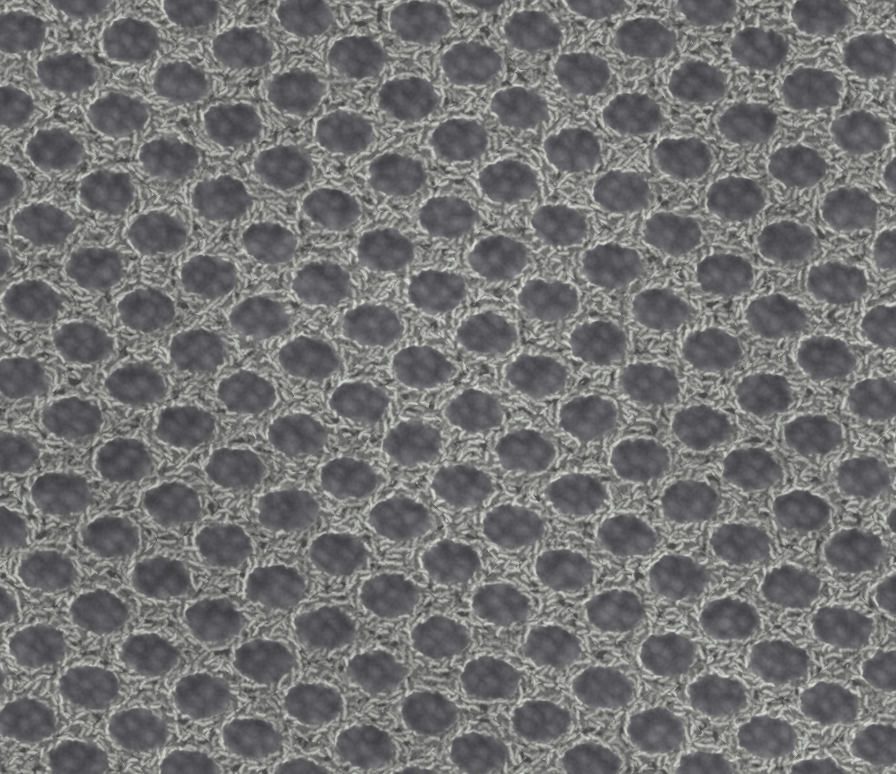
A Shadertoy shader for this texture:

```glsl
// Grey spacer-mesh fabric: a slanted lattice of oval holes in a knitted face,
// with a darker, blurred backing of soft lumps seen through them. The face is
// built from short bowed yarn strokes that turn around the nearest hole.

const vec2 STEP_ACROSS = vec2(0.1464, -0.0108);  // lattice vectors, canvas heights
const vec2 STEP_DOWN   = vec2(0.0657, -0.0543);
const vec2 ANCHOR      = vec2(0.628, 0.568);     // centre of one hole
const vec2 HOLE_RADII  = vec2(0.0375, 0.0272);
const float HOLE_TILT  = -0.08;

const vec3 YARN_DARK  = vec3(0.29, 0.29, 0.285);
const vec3 YARN_LIGHT = vec3(0.80, 0.81, 0.785);
const vec3 BACK_DARK  = vec3(0.265, 0.26, 0.275);
const vec3 BACK_LIGHT = vec3(0.50, 0.495, 0.51);

vec2 hash2(vec2 p) {
    vec3 q = fract(p.xyx * vec3(0.1031, 0.1030, 0.0973));
    q += dot(q, q.yzx + 33.33);
    return fract((q.xx + q.yz) * q.zy);
}

float cornerSlope(vec2 cell, vec2 offset) {
    float angle = 6.2832 * hash2(cell).x;
    return dot(vec2(cos(angle), sin(angle)), offset);
}

float gradientNoise(vec2 p) {
    vec2 i = floor(p), f = p - i;
    vec2 u = f * f * f * (f * (f * 6.0 - 15.0) + 10.0);
    vec2 e = vec2(1.0, 0.0);
    return mix(mix(cornerSlope(i, f), cornerSlope(i + e, f - e), u.x),
               mix(cornerSlope(i + e.yx, f - e.yx), cornerSlope(i + 1.0, f - 1.0), u.x), u.y);
}

vec2 rotate(vec2 p, float angle) {
    float c = cos(angle), s = sin(angle);
    return vec2(c * p.x - s * p.y, s * p.x + c * p.y);
}

float ellipseDistance(vec2 p, vec2 radii) {
    float k = length(p / radii);
    return k * (k - 1.0) / max(length(p / (radii * radii)), 0.001);
}

// xy: position relative to the nearest hole, z: signed distance to its edge
vec3 nearestHole(vec2 p) {
    vec2 base = round(inverse(mat2(STEP_ACROSS, STEP_DOWN)) * (p - ANCHOR));
    vec3 nearest = vec3(0.0, 0.0, 1.0);
    for (int j = -1; j <= 1; j++)
    for (int i = -1; i <= 1; i++) {
        vec2 id = base + vec2(i, j);
        vec2 rnd = hash2(id + 71.0) - 0.5;
        vec2 centre = ANCHOR + id.x * STEP_ACROSS + id.y * STEP_DOWN + 0.003 * rnd;
        vec2 rel = rotate(p - centre, -HOLE_TILT - 0.15 * rnd.x);
        float d = ellipseDistance(rel, HOLE_RADII * (1.0 + 0.08 * rnd.yx));
        if (d < nearest.z) nearest = vec3(rel, d);
    }
    return nearest;
}

// Height of overlapping short bowed strokes, lying roughly along flowAngle
float yarnStrokes(vec2 p, float spacing, float flowAngle, float spread) {
    vec2 g = p / spacing, base = floor(g);
    float height = 0.0;
    for (int j = -1; j <= 1; j++)
    for (int i = -1; i <= 1; i++) {
        vec2 cell = base + vec2(i, j);
        vec2 rnd = hash2(cell);
        vec2 rel = rotate(g - cell - 0.5 - 0.8 * (rnd - 0.5), -flowAngle - spread * (rnd.x - 0.5));
        rel.y += (rnd.y - 0.5) * rel.x * rel.x;
        float d = length(vec2(rel.x - clamp(rel.x, -0.5, 0.5), rel.y));
        height = max(height, (1.0 - smoothstep(0.0, 0.48, d)) * (0.35 + 0.65 * rnd.y));
    }
    return height;
}

// Soft lumps: a weighted blend of each lump's own shade, fading between centres
float softLumps(vec2 p) {
    vec2 base = floor(p);
    float weight = 0.0, shade = 0.0, peak = 0.0;
    for (int j = -1; j <= 1; j++)
    for (int i = -1; i <= 1; i++) {
        vec2 cell = base + vec2(i, j);
        vec2 rnd = hash2(cell + 19.0);
        vec2 rel = p - cell - 0.5 - 0.5 * (rnd - 0.5);
        float w = exp(-7.0 * dot(rel, rel));
        weight += w;
        shade += w * rnd.x;
        peak = max(peak, w);
    }
    return 0.6 * peak + 0.4 * shade / weight;
}

vec3 backingColour(vec2 p, vec2 rel, float d) {
    vec2 bent = p + 0.005 * vec2(gradientNoise(p * 60.0), gradientNoise(p * 60.0 + 40.0));
    float tone = 0.14 + 0.62 * softLumps(rotate(bent, 0.7) / vec2(0.025, 0.019));
    tone += 0.25 * gradientNoise(p * 55.0) + 0.15 * gradientNoise(p * 210.0);
    tone -= 0.2 * smoothstep(-0.5, 1.0, rel.y / HOLE_RADII.y);   // shadow of upper edge
    tone += 0.22 * smoothstep(-0.008, 0.0, d);
    return mix(BACK_DARK, BACK_LIGHT, clamp(tone, 0.0, 1.0));
}

vec3 faceColour(vec2 p, vec2 rel, float d) {
    float flow = atan(rel.x / (HOLE_RADII.x * HOLE_RADII.x), -rel.y / (HOLE_RADII.y * HOLE_RADII.y));
    float strokes = yarnStrokes(p, 0.0098, flow + 0.3, 2.0);
    float fibres = 1.0 - 2.0 * abs(gradientNoise(p * 150.0));
    float rim = smoothstep(-0.002, 0.002, d) * (1.0 - smoothstep(0.002, 0.008, d));
    float lit = 0.45 + 0.5 * dot(normalize(rel + 0.0001), vec2(-0.85, 0.5));
    float patches = gradientNoise(p * vec2(60.0, 80.0));
    float gaps = smoothstep(0.1, 0.42, patches) * smoothstep(0.004, 0.011, d);
    float tone = 0.12 + 0.66 * strokes + 0.16 * fibres + 0.28 * rim * lit - 0.3 * gaps;
    return mix(YARN_DARK, YARN_LIGHT, clamp(tone, 0.0, 1.0));
}

void mainImage(out vec4 fragColor, in vec2 fragCoord) {
    vec2 p = fragCoord / iResolution.y;
    vec3 hole = nearestHole(p);
    float d = hole.z + 0.005 * gradientNoise(p * 45.0) + 0.004 * gradientNoise(p * 130.0);
    float edge = 0.0022 + 0.5 / iResolution.y;
    vec3 colour = mix(backingColour(p, hole.xy, d), faceColour(p, hole.xy, d), smoothstep(-edge, edge, d));
    // Uneven soft light over the cloth
    colour *= 0.99 + 0.05 * (p.x - 0.5) + 0.1 * gradientNoise(p * 2.5 + 3.0);
    fragColor = vec4(colour, 1.0);
}
```
